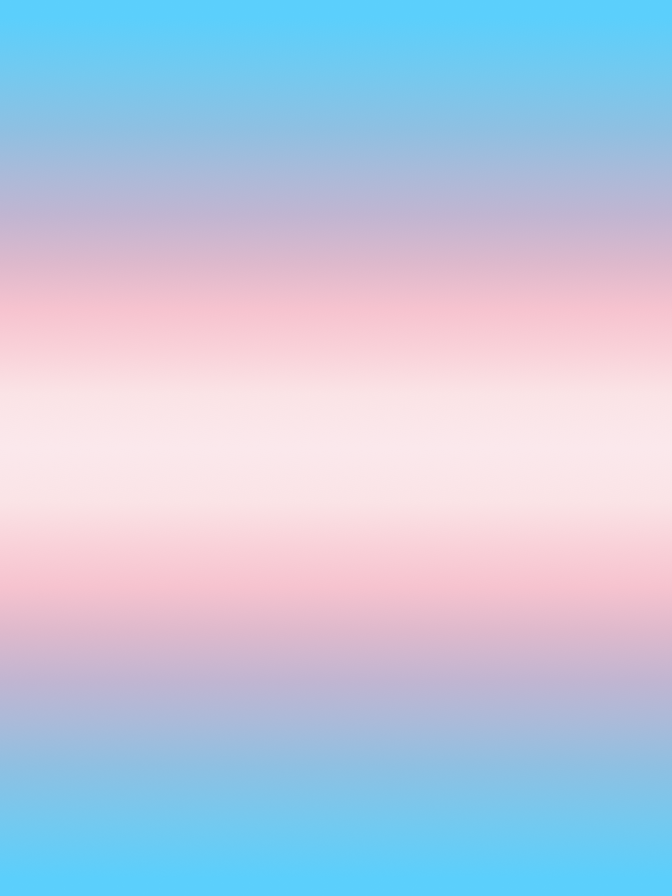
This background is drawn by a Shadertoy shader. Its source:

```glsl
const int STOP_COUNT = 10;

// Blend through colour stops; xyz is the colour, w its position.
vec3 gradientColor(vec4 stops[STOP_COUNT], float position) {
    vec3 color = stops[0].rgb;
    for (int i = 1; i < STOP_COUNT; i++) {
        float blend = (position - stops[i - 1].w) / (stops[i].w - stops[i - 1].w);
        color = mix(color, stops[i].rgb, clamp(blend, 0.0, 1.0));
    }
    return color;
}

// Distance from the horizontal centre line: 0 in the middle, 1 at the edges.
float mirroredHeight(float height, float center) {
    return abs(height - center) / center;
}

float hash(vec2 cell) {
    return fract(sin(dot(cell, vec2(127.1, 311.7))) * 43758.5);
}

void mainImage(out vec4 fragColor, in vec2 fragCoord) {
    vec2 uv = fragCoord / iResolution.xy;

    // Pale centre, pink bands, mauve transition, blue edges
    vec4 stops[STOP_COUNT] = vec4[STOP_COUNT](
        vec4(0.984, 0.910, 0.925, 0.00),
        vec4(0.982, 0.892, 0.902, 0.12),
        vec4(0.976, 0.820, 0.850, 0.22),
        vec4(0.965, 0.765, 0.812, 0.31),
        vec4(0.870, 0.725, 0.800, 0.41),
        vec4(0.755, 0.710, 0.820, 0.52),
        vec4(0.670, 0.730, 0.850, 0.61),
        vec4(0.560, 0.752, 0.885, 0.71),
        vec4(0.450, 0.790, 0.940, 0.84),
        vec4(0.357, 0.812, 0.988, 0.96)
    );
    vec3 color = gradientColor(stops, mirroredHeight(uv.y, 0.5));

    // Fine dither against banding
    color += (hash(floor(fragCoord)) - 0.5) / 255.0;
    fragColor = vec4(color, 1.0);
}
```
